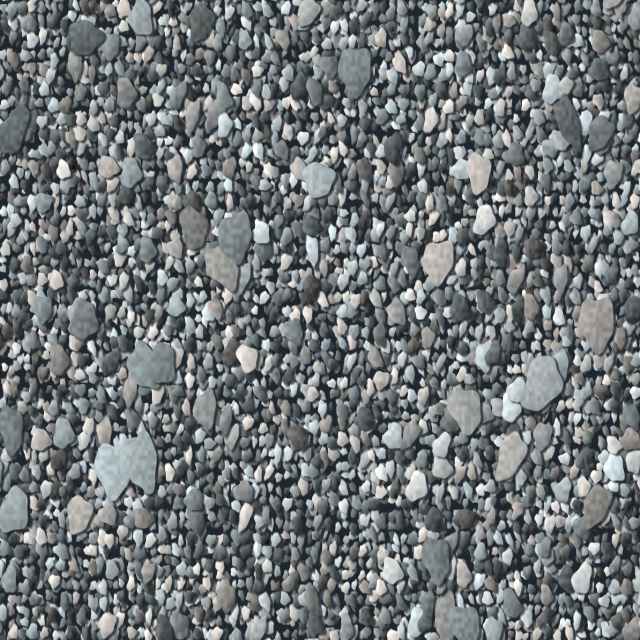
A three.js fragment shader for this texture:

```glsl
// Coarse grey gravel: four layers of upright, uneven stones, from fine chips
// to a few large pebbles. Each cell scatters one stone, lit from the upper
// left, which drops a short dark shadow on the stones beneath it.

#define FINE_CELLS vec2(86.0, 53.0)
#define SMALL_CELLS vec2(66.0, 40.0)
#define MEDIUM_CELLS vec2(38.0, 24.0)
#define LARGE_CELLS vec2(21.0, 13.0)
#define SHADOW_OFFSET vec2(0.0040, -0.0026)
#define SHADOW_STRENGTH 0.78
#define EDGE_SOFTNESS 0.0013
#define RELIEF 0.17
#define GRIT 0.16
#define SHADOW_COLOR vec3(0.125, 0.150, 0.180)
#define COOL_TINT vec3(0.94, 1.01, 1.03)
#define WARM_TINT vec3(1.03, 1.00, 0.97)

varying vec2 vUv;

float hash(vec2 p) {
  return fract(sin(dot(p, vec2(127.1, 311.7))) * 43758.5453);
}

vec2 hash2(vec2 p) {
  return vec2(hash(p), hash(p + 57.3));
}

float valueNoise(vec2 p) {
  vec2 cell = floor(p);
  vec2 f = fract(p);
  f = f * f * (3.0 - 2.0 * f);
  float low = mix(hash(cell), hash(cell + vec2(1.0, 0.0)), f.x);
  float high = mix(hash(cell + vec2(0.0, 1.0)), hash(cell + 1.0), f.x);
  return mix(low, high, f.y);
}

// Position inside a stone, where its plain ellipse has radius 1
vec2 stoneSpace(vec2 offset, float angle, vec2 radius) {
  float c = cos(angle);
  float s = sin(angle);
  return vec2(c * offset.x + s * offset.y, c * offset.y - s * offset.x) / radius;
}

// Approximate distance to the chipped outline, in canvas units
float stoneDistance(vec2 q, vec2 radius, float phase) {
  float a = atan(q.y, q.x + 1e-5);
  float chips = 0.11 * sin(3.0 * a + phase) + 0.07 * sin(5.0 * a + 2.3 * phase);
  return (length(q) * (1.0 + chips) - 1.0) * radius.x;
}

// Stone colour: dark ones lean to slate blue, pale ones to warm grey
vec3 stoneColor(float tone, float warmth) {
  float warm = smoothstep(0.55, 1.15, warmth * 0.8 + tone * 0.6);
  return tone * mix(COOL_TINT, WARM_TINT, warm);
}

// Lays one layer of stones and their shadows over the ground
vec3 scatterStones(vec3 ground, vec2 uv, vec2 cells, float share,
                   vec2 toneRange, float relief, float seed) {
  vec2 home = floor(uv * cells);
  float grit = GRIT * (valueNoise(uv * vec2(210.0, 130.0) + seed) - 0.5);
  vec2 lightDir = normalize(vec2(-0.8, 0.6));

  for (int j = -1; j <= 1; j++) {
    for (int i = -1; i <= 1; i++) {
      vec2 cell = home + vec2(float(i), float(j));
      vec2 key = cell + seed;
      if (hash(key + 3.7) > share) continue;

      // Place, turn and size
      vec2 girth = hash2(key + 11.9);
      vec2 center = (cell + 0.2 + 0.6 * hash2(key)) / cells;
      vec2 radius = mix(vec2(0.34), vec2(0.60), girth) / cells;
      float angle = 0.85 * (hash(key + 23.1) - 0.5);
      float phase = 6.2832 * hash(key + 31.4);
      vec2 offset = uv - center;

      // Dropped shadow
      vec2 shadowPos = stoneSpace(offset - SHADOW_OFFSET, angle, radius);
      float shadow = 1.0 - smoothstep(-0.0016, 0.0022,
                                      stoneDistance(shadowPos, radius, phase));
      ground = mix(ground, SHADOW_COLOR, SHADOW_STRENGTH * shadow);

      // Lit stone
      vec2 stonePos = stoneSpace(offset, angle, radius);
      float cover = 1.0 - smoothstep(-EDGE_SOFTNESS, EDGE_SOFTNESS,
                                     stoneDistance(stonePos, radius, phase));
      float tone = mix(toneRange.x, toneRange.y, hash(key + 41.8));
      tone += relief * clamp(dot(stonePos, lightDir), -1.0, 1.0) + grit;
      ground = mix(ground, stoneColor(tone, hash(key + 53.2)), cover);
    }
  }
  return ground;
}

void main() {
  vec3 color = SHADOW_COLOR;
  color = scatterStones(color, vUv, FINE_CELLS, 1.0, vec2(0.28, 0.88), RELIEF, 0.0);
  color = scatterStones(color, vUv, SMALL_CELLS, 0.55, vec2(0.27, 0.89), RELIEF, 101.0);
  color = scatterStones(color, vUv, MEDIUM_CELLS, 0.20, vec2(0.30, 0.88), RELIEF * 0.8, 211.0);
  color = scatterStones(color, vUv, LARGE_CELLS, 0.10, vec2(0.38, 0.76), RELIEF * 0.4, 307.0);
  gl_FragColor = vec4(clamp(color, 0.0, 1.0), 1.0);
}
```
